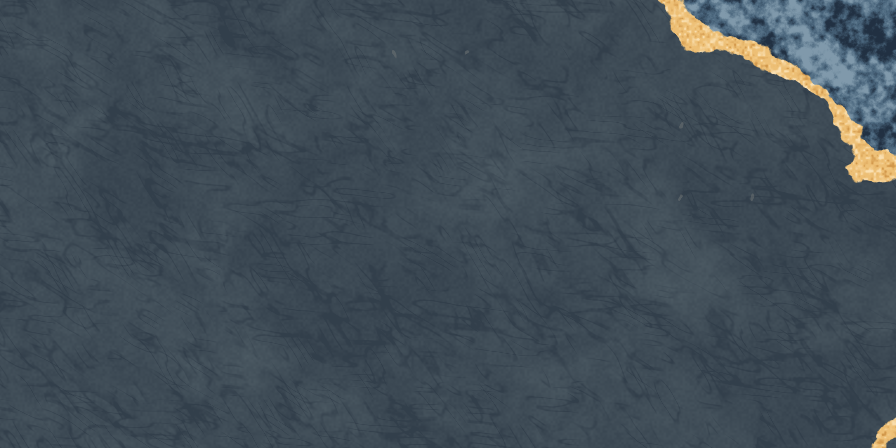
Write a Shadertoy shader that draws this background.

```glsl
// Dark slate with slanting scratches, a gold vein and a blue marble corner.

// Colours
const vec3 SLATE_DARK = vec3(0.215, 0.265, 0.310);
const vec3 SLATE_LIGHT = vec3(0.300, 0.355, 0.390);
const vec3 MARBLE_DARK = vec3(0.13, 0.19, 0.26);
const vec3 MARBLE_MID = vec3(0.29, 0.40, 0.49);
const vec3 MARBLE_PALE = vec3(0.50, 0.60, 0.67);
const vec3 GOLD_DEEP = vec3(0.82, 0.59, 0.29);
const vec3 GOLD = vec3(0.93, 0.75, 0.46);
const vec3 GOLD_PALE = vec3(0.98, 0.88, 0.70);
const vec3 FLECK = vec3(0.44, 0.46, 0.46);

// Layout, on a plane 2 wide and 1 high
const float STREAK_ANGLE = -0.55;
const float EDGE_WOBBLE = 0.034;
const float FLECK_CELL = 0.16;
const float FLECK_CHANCE = 0.06;
const float SCRATCH_DEPTH = 0.42;

// Vein nodes: x, y, radius
const int VEIN_COUNT = 11;
const vec3 VEIN[VEIN_COUNT] = vec3[](
    vec3(1.480, 1.020, 0.012), vec3(1.518, 0.964, 0.023), vec3(1.555, 0.914, 0.038),
    vec3(1.620, 0.903, 0.013), vec3(1.706, 0.872, 0.024), vec3(1.781, 0.823, 0.011),
    vec3(1.844, 0.786, 0.011), vec3(1.896, 0.715, 0.016), vec3(1.926, 0.655, 0.024),
    vec3(1.930, 0.628, 0.034), vec3(2.030, 0.632, 0.028));

// Broad patches: x, y, lightness
const int PATCH_COUNT = 12;
const vec3 PATCHES[PATCH_COUNT] = vec3[](
    vec3(0.53, 0.72, 0.26), vec3(1.10, 0.59, 0.28), vec3(1.51, 0.43, 0.24),
    vec3(0.52, 0.23, 0.22), vec3(0.27, 0.33, 0.24), vec3(1.93, 0.39, 0.20),
    vec3(0.08, 0.76, 0.20), vec3(1.74, 0.70, -0.15), vec3(0.76, 0.70, -0.15),
    vec3(0.98, 0.36, -0.15), vec3(0.36, 0.62, -0.12), vec3(1.96, 0.55, -0.25));

float hash(vec2 p) {
    vec3 q = fract(p.xyx * vec3(0.1031, 0.1030, 0.0973));
    q += dot(q, q.yzx + 33.33);
    return fract((q.x + q.y) * q.z);
}
float noise(vec2 p) {
    vec2 cell = floor(p), f = fract(p);
    f = f * f * (3.0 - 2.0 * f);
    return mix(mix(hash(cell), hash(cell + vec2(1, 0)), f.x),
               mix(hash(cell + vec2(0, 1)), hash(cell + 1.0), f.x), f.y);
}
float fbm(vec2 p) {
    float sum = 0.0, weight = 0.5;
    for (int i = 0; i < 5; i++) {
        sum += weight * noise(p);
        p = mat2(1.6, 1.2, -1.2, 1.6) * p + 17.3;
        weight *= 0.5;
    }
    return sum / 0.96875;
}
vec2 rotate(vec2 p, float angle) {
    float c = cos(angle), s = sin(angle);
    return vec2(c * p.x + s * p.y, c * p.y - s * p.x);
}
// Distance to a rod whose radius runs from a.z to b.z
float rod(vec2 p, vec3 a, vec3 b) {
    vec2 ab = b.xy - a.xy;
    float t = clamp(dot(p - a.xy, ab) / dot(ab, ab), 0.0, 1.0);
    return length(p - a.xy - ab * t) - mix(a.z, b.z, t);
}
vec3 slate(vec2 p) {
    vec2 q = rotate(p, STREAK_ANGLE);
    vec2 warp = vec2(fbm(p * 5.0), fbm(p * 5.0 + 40.0)) - 0.5;
    float clouds = fbm(q * vec2(5.0, 9.0) + warp * 3.0);
    float mottle = fbm(p * 28.0 + warp * 4.0);
    float tone = 0.33 + 0.9 * (clouds - 0.5) + 0.4 * (mottle - 0.5);
    for (int i = 0; i < PATCH_COUNT; i++) {
        vec2 d = rotate(p - PATCHES[i].xy, STREAK_ANGLE) / vec2(0.15, 0.10) + warp;
        tone += PATCHES[i].z * exp(-dot(d, d));
    }
    // Short broken scratches in three slants, then grain
    for (int i = 0; i < 3; i++) {
        float k = float(i);
        vec2 s = rotate(p, STREAK_ANGLE + 0.45 * (k - 1.0)) + 0.025 * warp;
        float ridge = abs(noise(s * vec2(14.0, 75.0) + 31.0 * k) - 0.5);
        float broken = smoothstep(0.45, 0.70, noise(s * vec2(16.0, 22.0) + 9.0 * k));
        tone -= SCRATCH_DEPTH * broken * smoothstep(0.12, 0.0, ridge);
    }
    tone += 0.30 * (noise(p * 190.0) - 0.5);
    vec3 colour = mix(SLATE_DARK, SLATE_LIGHT, clamp(tone, -0.2, 1.15));
    // Sparse mineral flecks
    vec2 cell = floor(p / FLECK_CELL);
    vec2 d = rotate((fract(p / FLECK_CELL) - 0.5) * FLECK_CELL, 0.9 + 2.0 * hash(cell));
    float shape = length(d * vec2(1.0, 2.2)) + 0.014 * (noise(p * 130.0) - 0.5);
    float fleck = step(hash(cell + 3.0), FLECK_CHANCE) * smoothstep(0.009, 0.004, shape);
    return mix(colour, FLECK, 0.5 * fleck);
}
vec3 marble(vec2 p) {
    float clouds = fbm(rotate(p, STREAK_ANGLE) * vec2(7.0, 14.0) + 2.0 * fbm(p * 9.0));
    float tone = 0.75 * clouds + 0.12 + 0.8 * (fbm(p * 60.0) - 0.5);
    vec3 colour = mix(MARBLE_DARK, MARBLE_MID, smoothstep(0.24, 0.52, tone));
    return mix(colour, MARBLE_PALE, smoothstep(0.44, 0.76, tone));
}
vec3 goldLeaf(vec2 p) {
    float grain = 0.6 * noise(p * 170.0) + 0.4 * fbm(p * 60.0);
    vec3 colour = mix(GOLD_DEEP, GOLD, smoothstep(0.12, 0.45, grain));
    return mix(colour, GOLD_PALE, smoothstep(0.48, 0.85, grain));
}
void mainImage(out vec4 fragColor, in vec2 fragCoord) {
    vec2 p = fragCoord / iResolution.xy * vec2(2.0, 1.0);
    float pixel = 1.0 / iResolution.y, vein = 1e3, above = -1.0;
    for (int i = 0; i < VEIN_COUNT - 1; i++) {
        vec3 a = VEIN[i], b = VEIN[i + 1];
        vein = min(vein, rod(p, a, b));
        if (p.x >= a.x && p.x < b.x) above = p.y - mix(a.y, b.y, (p.x - a.x) / (b.x - a.x));
    }
    // Lower right loop of gold
    vein = min(vein, rod(p, vec3(1.955, -0.02, 0.014), vec3(1.974, 0.030, 0.018)));
    vein = min(vein, rod(p, vec3(1.974, 0.030, 0.018), vec3(2.020, 0.058, 0.020)));
    vein += EDGE_WOBBLE * (fbm(p * 32.0) - 0.5);
    vec3 colour = mix(slate(p), marble(p), smoothstep(-pixel, pixel, above));
    fragColor = vec4(mix(colour, goldLeaf(p), smoothstep(pixel, -pixel, vein)), 1.0);
}
```
